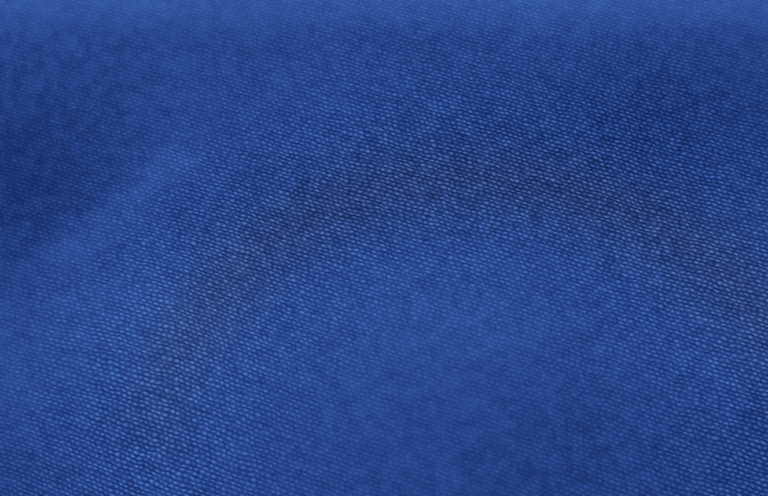
Give the GLSL for this texture, as a Shadertoy shader.

```glsl
// Blue satin cloth with a soft arched fold, seen with a shallow depth of field.
// Staggered rows of small stitches are sharp along the arch and melt into a
// faint mottle elsewhere; broad soft spots of light and shade model the folds.

#define ROWS 116.0          // stitch rows per canvas height
#define COLUMNS 74.0        // stitches per canvas height
#define SLOPE 0.32          // fall of the rows towards the right
#define WEAVE 1.30          // stitch contrast in focus
#define MOTTLE 0.55         // strength of the soft grain
#define FOCUS_WIDTH 0.44    // half width of the sharp band
#define BASE_TONE 0.60      // mean lightness, 0 deep to 1 light
#define DEEP vec3(0.08, 0.17, 0.39)
#define MIDDLE vec3(0.16, 0.28, 0.56)
#define LIGHT vec3(0.20, 0.34, 0.625)
#define GREY_SHIFT vec3(0.018, -0.008, -0.045)

const float PI = 3.14159265;

float hash(vec2 p) {
    vec3 q = fract(vec3(p.xyx) * 0.1031);
    q += dot(q, q.yzx + 33.33);
    return fract((q.x + q.y) * q.z);
}

float noise(vec2 p) {
    vec2 cell = floor(p), f = fract(p);
    f = f * f * (3.0 - 2.0 * f);
    return mix(mix(hash(cell), hash(cell + vec2(1, 0)), f.x),
               mix(hash(cell + vec2(0, 1)), hash(cell + vec2(1, 1)), f.x), f.y);
}

// Soft elliptical spot
float spot(vec2 p, vec2 center, vec2 radius) {
    vec2 d = (p - center) / radius;
    return exp(-dot(d, d));
}

float segmentDistance(vec2 p, vec2 a, vec2 b) {
    vec2 along = b - a;
    return length(p - a - along * clamp(dot(p - a, along) / dot(along, along), 0.0, 1.0));
}

// Signed offset from the arched crest of the fold
float archOffset(vec2 uv) {
    vec2 d = uv - vec2(0.60, 0.04);
    d /= vec2(d.x < 0.0 ? 0.40 : 0.47, 0.60);
    return length(d) - 1.0;
}

// Broad light and shade of the folds
float foldTone(vec2 uv) {
    float tone = BASE_TONE;
    tone -= 0.42 * spot(uv, vec2(0.02, 0.62), vec2(0.15, 0.20));
    tone -= 0.26 * spot(uv, vec2(0.87, 0.76), vec2(0.28, 0.16));
    tone -= 0.18 * spot(uv, vec2(0.82, 0.06), vec2(0.30, 0.22));
    tone -= 0.12 * spot(uv, vec2(0.02, 0.02), vec2(0.14, 0.20));
    tone += 0.22 * spot(uv, vec2(0.17, 0.32), vec2(0.16, 0.26));
    tone += 0.14 * spot(uv, vec2(0.56, 0.36), vec2(0.24, 0.16));
    tone += 0.14 * spot(uv, vec2(0.97, 0.34), vec2(0.12, 0.14));
    tone += 0.45 * smoothstep(0.90, 1.02, uv.y);
    float crease = segmentDistance(uv, vec2(0.09, 0.49), vec2(0.23, 0.68));
    tone += 0.28 * exp(-pow(crease / 0.035, 2.0));
    return tone + 0.12 * (noise(uv * vec2(7.0, 5.0)) - 0.5);
}

// Cloth coordinates: one unit per stitch and row, denser into the distance
vec2 clothPlane(vec2 p) {
    float bend = 0.020 * noise(p * 3.0) + 0.004 * noise(p * 17.0);
    float depth = p.y * (0.90 + 0.14 * p.y);
    float across = p.x * (1.0 + 0.10 * p.y) - SLOPE * p.y;
    return vec2(across + bend, depth + SLOPE * p.x + bend) * vec2(COLUMNS, ROWS);
}

// Rounded stitches with dark gaps in staggered rows, centred on zero
float stitches(vec2 q) {
    q += 0.45 * (vec2(noise(q * 0.7), noise(q * 0.7 + 31.0)) - 0.5);
    float row = floor(q.y);
    q.x += 0.45 * row + 0.35 * hash(vec2(row, 7.0));
    vec2 wave = cos(PI * (fract(q) - 0.5));
    wave *= wave;
    float shape = wave.y * (0.25 + 0.75 * wave.x);
    float variation = 0.6 + 0.8 * hash(floor(q));
    return shape * variation - 0.31;
}

void mainImage(out vec4 fragColor, in vec2 fragCoord) {
    vec2 uv = fragCoord / iResolution.xy;
    vec2 p = fragCoord / iResolution.y;
    vec2 cloth = clothPlane(p);

    // Focus is best on the crest; tiny canvases fade the weave out
    float arch = archOffset(uv);
    float focus = exp(-pow(arch / FOCUS_WIDTH, 2.0));
    float resolved = 1.0 - smoothstep(0.45, 0.75, ROWS / iResolution.y);
    float weave = WEAVE * mix(0.20, 1.0, focus) * resolved;

    // Soft grain at two scales, finer where the focus is sharp
    float soft = noise(p * 62.0) - 0.5;
    float fine = noise(p * 135.0 + 19.0) - 0.5;
    float grain = mix(0.45, 0.25, focus) * soft + mix(0.30, 0.70, focus) * fine;
    float crest = exp(-pow(arch / 0.12, 2.0)) * smoothstep(0.0, 0.4, uv.y);

    float tone = foldTone(uv) - 0.05 * crest;
    tone += weave * stitches(cloth) + MOTTLE * grain;

    // Tone to colour, greyer on the crest
    vec3 color = mix(DEEP, MIDDLE, min(tone / BASE_TONE, 1.0));
    color += (LIGHT - MIDDLE) * max(tone - BASE_TONE, 0.0) / (1.0 - BASE_TONE);
    color += GREY_SHIFT * crest;
    fragColor = vec4(clamp(color, 0.0, 1.0), 1.0);
}
```
